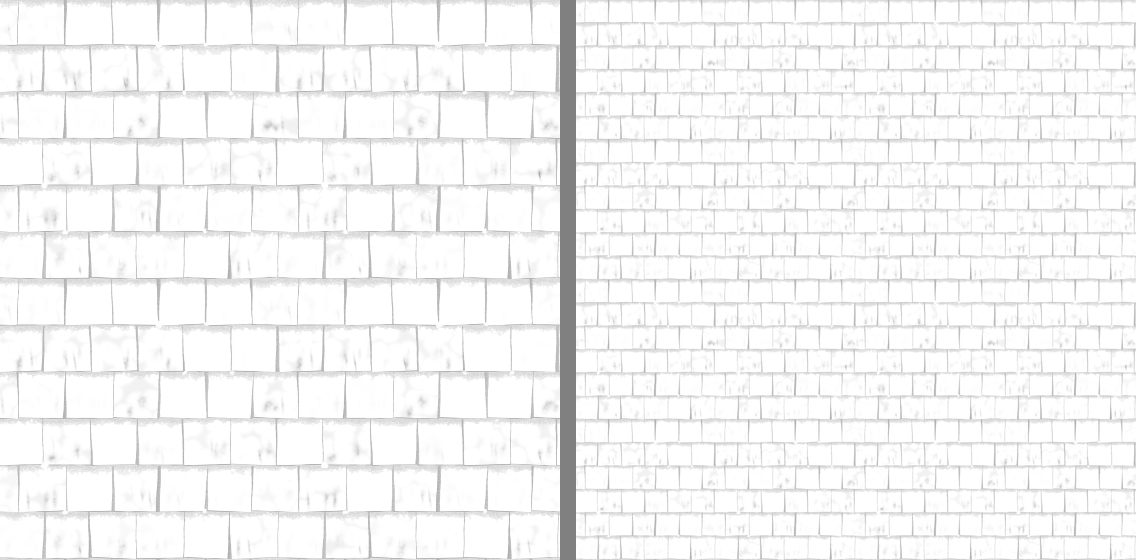
Left, the tile; right, the same tile 2 across and 2 down.
A WebGL 1 fragment shader for this texture map:

```glsl
precision highp float;
// White shingles: 12 by 12 half-offset courses with tapering gray joints,
// tilted lower edges, ragged mottled bands under each course and faint stains.
// Per-tile hashes repeat every 6 tiles; wrapped cellular noise adds the wear.
uniform vec2 u_resolution;

vec4 hash4(vec2 p) {
  vec4 s = vec4(dot(p, vec2(127.1, 311.7)), dot(p, vec2(269.5, 183.3)),
                dot(p, vec2(419.2, 371.9)), dot(p, vec2(83.7, 227.1)));
  return fract(sin(s) * 43758.5);
}

vec2 wrap(vec2 cell, float period) {
  return mod(cell + 0.5, period) - 0.5;
}

// Distance to the nearest scattered point, repeating after period cells
float cellNoise(vec2 q, float period) {
  vec2 base = floor(q);
  float nearest = 1.0;
  for (int j = -1; j <= 1; j++) {
    for (int i = -1; i <= 1; i++) {
      vec2 cell = base + vec2(float(i), float(j));
      nearest = min(nearest, length(cell + hash4(wrap(cell, period)).xy - q));
    }
  }
  return nearest;
}

float courseShift(float row) {
  return 0.41 + 0.53 * mod(row, 2.0);
}

// Soft vertical smudges, mostly in the lower half of a tile
float stains(vec2 f, vec2 id) {
  float sum = 0.0;
  for (int k = 1; k <= 4; k++) {
    vec4 h = hash4(id + 17.0 * float(k));
    vec2 r = f - vec2(0.15 + 0.7 * h.x, 0.48 + 0.36 * h.y);
    r.x += 0.4 * (h.z - 0.5) * r.y;
    r /= vec2(0.02 + 0.06 * h.z * h.z, 0.06 + 0.1 * h.w);
    sum += h.y * exp(-dot(r, r));
  }
  return sum;
}

void main() {
  vec2 uv = gl_FragCoord.xy / u_resolution;
  vec2 p = vec2(uv.x, 1.0 - uv.y) * 12.0;
  p.y += 0.02;
  float soft = max(12.0 / u_resolution.y, 0.016);
  float grain = cellNoise(p * 26.0, 312.0);
  float fine = cellNoise(p * 11.0, 132.0);
  float broad = cellNoise(p * 3.0, 36.0);

  // Course, nearest joint and the tile on this side of it
  float row = floor(p.y);
  float y = p.y - row;
  float x = p.x - courseShift(row);
  float joint = floor(x + 0.5);
  vec4 jh = hash4(wrap(vec2(joint, row), 6.0));
  float center = 0.05 * (jh.x - 0.5) + 0.08 * (jh.y - 0.5) * (y - 0.5)
               + 0.004 * sin(y * 9.0 + jh.z * 6.0);
  float across = x - joint - center;
  float col = joint - 1.0 + step(0.0, across);
  vec2 id = wrap(vec2(col, row), 6.0);
  vec4 th = hash4(id + 7.0);
  vec2 f = vec2(x - col, y);

  // Tile face with stains
  float wet = smoothstep(0.3, 0.9, th.z);
  float shade = 1.0 - 0.22 * wet * stains(f, id) * (0.4 + fine);
  shade -= 0.05 * wet * smoothstep(0.5, 0.85, broad);

  // Ragged band at the top: pale flaking fringe over a grayer, mottled core
  float depth = 0.14 * broad + 0.11 * fine + 0.04 * grain + 0.08 * th.x - 0.055;
  float fringe = 1.0 - smoothstep(depth - 0.02, depth + 0.02, y);
  float core = 1.0 - smoothstep(-0.05, 0.03, y - 0.6 * depth + 0.08 * (grain - 0.5));
  float bandShade = 0.935 - 0.065 * core + 0.05 * (grain - 0.5) + 0.05 * (fine - 0.5);
  shade = min(shade, mix(1.0, bandShade, fringe));

  // Joint that tapers from one end to the other
  float taper = mix(jh.z, jh.w, y);
  float halfWidth = 0.007 + 0.042 * taper * taper + 0.006 * (fine - 0.5);
  float gap = 1.0 - smoothstep(halfWidth - 0.6 * soft, halfWidth + 0.6 * soft, abs(across));
  float gapShade = 0.68 + 0.07 * grain + 0.06 * jh.x + 0.8 * across;
  shade = mix(shade, gapShade, gap);

  // Tilted lower edge: broken thin shadow, then the band of the next course
  float edge = 0.974 + 0.05 * (th.y - 0.5) * (2.0 * f.x - 1.0);
  float under = y - edge;
  float below = smoothstep(-0.5 * soft, 0.5 * soft, under);
  float line = 1.0 - smoothstep(0.008, 0.034, under);
  line *= 0.35 + 0.65 * smoothstep(0.2, 0.6, broad + 0.5 * (th.w - 0.5));
  float shadow = mix(0.89 + 0.04 * (grain - 0.5), 0.7, line);
  shade = mix(shade, shadow, below);

  // White chips bridging some lower joint ends
  float border = floor(p.y + 0.5);
  float chipX = p.x - courseShift(border - 1.0);
  float chipJoint = floor(chipX + 0.5);
  vec4 ch = hash4(wrap(vec2(chipJoint, border - 1.0), 6.0) + 40.0);
  vec2 toChip = vec2(chipX - chipJoint, p.y - border) - 0.06 * (ch.yz - 0.5);
  float radius = 0.04 + 0.04 * ch.w + 0.05 * (fine - 0.5);
  float chip = 1.0 - smoothstep(radius - soft, radius + soft, length(toChip));
  shade = mix(shade, 0.995, chip * step(0.8, ch.x));

  gl_FragColor = vec4(vec3(clamp(shade, 0.0, 1.0)), 1.0);
}
```
